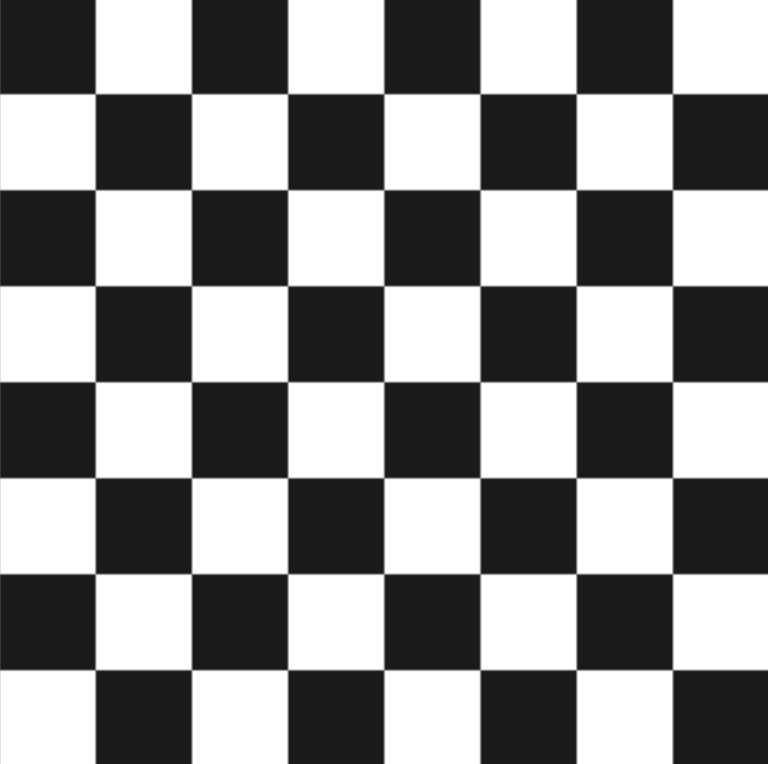
Write a Shadertoy shader that draws this pattern.

```glsl
// Checkerboard of eight by eight charcoal and white squares with slightly soft edges.

// Triangle wave with zeros at whole numbers: signed distance to the nearest cell edge.
vec2 edgeDistance(vec2 p) {
    return abs(mod(p - 0.5, 2.0) - 1.0) - 0.5;
}

void mainImage(out vec4 fragColor, in vec2 fragCoord) {
    vec2 uv = fragCoord / iResolution.xy;

    // Grid cells counted from the top left, cropped a little at the borders
    vec2 cellCount = vec2(7.983, 7.958);
    vec2 cell = vec2(uv.x, 1.0 - uv.y) * cellCount + vec2(0.005, 0.018);

    // Edge softness in cell units, never thinner than a pixel
    vec2 softness = max(vec2(0.014), 0.7 * cellCount / iResolution.xy);
    vec2 wave = clamp(edgeDistance(cell) / softness, -1.0, 1.0);

    // The product of both waves alternates the squares
    float dark = 0.5 + 0.5 * wave.x * wave.y;
    vec3 color = mix(vec3(1.0), vec3(0.102), dark);
    fragColor = vec4(color, 1.0);
}
```
